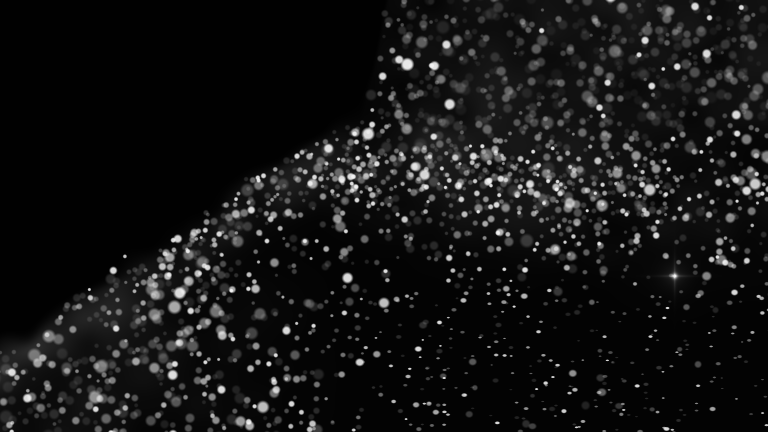
Give the GLSL for this background, as a Shadertoy shader.

```glsl
// A drift of pale dust sweeping over a black void, seen with shallow focus.
// Jittered grids of discs, from fine to coarse, are thinned by density fields
// that follow the slope; soft noise adds haze and a small glint ends the scene.

vec3 hash3(vec3 p) {
    p = fract(p * vec3(0.1031, 0.1030, 0.0973));
    p += dot(p, p.yxz + 33.33);
    return fract((p.xxy + p.yxx) * p.zyx);
}

float noise(vec2 p) {
    vec2 i = floor(p), f = fract(p);
    f = f * f * (3.0 - 2.0 * f);
    float low = mix(hash3(vec3(i, 91.0)).x, hash3(vec3(i + vec2(1, 0), 91.0)).x, f.x);
    float high = mix(hash3(vec3(i + vec2(0, 1), 91.0)).x, hash3(vec3(i + 1.0, 91.0)).x, f.x);
    return mix(low, high, f.y);
}

// Upper limit of the dust: a long slope, then a steep wall
float inside(vec2 p) {
    float top = 0.21 + 0.66 * p.x + 0.45 * smoothstep(0.83, 0.96, p.x);
    top += 0.05 * (noise(p * 14.0) - 0.5);
    return smoothstep(-0.01, 0.05, top - p.y);
}

// Dense crest that climbs from the left and levels out to the right
float crest(vec2 p) {
    float ridge = min(0.14 + 0.66 * p.x, 0.71 - 0.11 * p.x);
    float width = mix(0.075, 0.13, smoothstep(0.6, 1.1, p.x));
    float d = (p.y - ridge) / width;
    return exp(-d * d) * (1.0 - 0.6 * smoothstep(1.35, 1.75, p.x));
}

// Out of focus veil at the upper right
float veil(vec2 p) {
    return smoothstep(0.82, 0.98, p.x) * smoothstep(0.58, 0.76, p.y);
}

// Out of focus foreground at the lower left
float foreground(vec2 p) {
    return (1.0 - smoothstep(0.25, 0.85, p.x)) * (1.0 - smoothstep(0.25, 0.5, p.y));
}

// One grid of discs; coarse runs from 0 (fine, sharp) to 1 (large, blurred)
float dustLayer(vec2 p, float coarse, float seed) {
    float cell = mix(0.021, 0.062, coarse);
    vec2 base = floor(p / cell);
    float dark = 1.0;
    for (int y = -1; y <= 1; y++)
    for (int x = -1; x <= 1; x++) {
        vec2 id = base + vec2(x, y);
        vec3 place = hash3(vec3(id, seed));
        vec3 look = hash3(vec3(id + 57.0, seed + 19.0));
        vec2 center = (id + place.xy) * cell;

        float c = crest(center), v = veil(center), f = foreground(center);
        float blurred = max(v, f);
        float sharp = 0.17 + 0.55 * c;
        float density = mix(sharp * mix(1.0, 0.6, coarse), mix(0.1, 0.75, coarse), blurred);
        density *= inside(center) * (0.55 + 0.9 * noise(center * 9.0));
        if (place.z > density) continue;

        // Points on the lower right plain are flattened
        float plain = smoothstep(0.65, 1.1, center.x) * (1.0 - smoothstep(0.2, 0.42, center.y));
        vec2 offset = p - center;
        offset.y *= 1.0 + 0.8 * plain * (1.0 - coarse);
        float radius = cell * mix(0.13, 0.28, look.x) * (1.0 - 0.3 * plain);
        float disc = 1.0 - smoothstep(radius * 0.55, radius + 1.0 / iResolution.y, length(offset));

        float glow = mix(0.12, 0.85, look.y * look.y) * mix(1.0, 0.4, v) * mix(1.0, 0.75, f);
        glow = mix(glow, 0.85, step(0.95, look.z));
        dark *= 1.0 - disc * glow;
    }
    return 1.0 - dark;
}

void mainImage(out vec4 fragColor, in vec2 fragCoord) {
    vec2 p = fragCoord / iResolution.y;

    // Haze under the particles
    float cloud = 0.4 * noise(p * 6.0) + 0.6 * noise(p * 15.0 + 4.0);
    float haze = 0.1 * crest(p) + 0.07 * veil(p) + 0.05 * foreground(p);
    float light = 0.004 + inside(p) * (0.008 + haze * cloud * 1.3);

    // Particles, screened together from coarse to fine
    for (int i = 6; i >= 0; i--) {
        float dust = dustLayer(p, float(i) / 6.0, float(i) * 7.0 + 3.0);
        light = 1.0 - (1.0 - light) * (1.0 - dust);
    }

    // Glint on the right with faint crossed rays
    vec2 g = abs(p - vec2(1.562, 0.361));
    float rays = exp(-g.x * 45.0 - g.y * 400.0) + exp(-g.y * 45.0 - g.x * 400.0);
    light += 0.3 * rays + 0.6 * exp(-dot(g, g) * 25000.0) + 0.12 * exp(-length(g) * 45.0);

    fragColor = vec4(vec3(min(light, 0.95)), 1.0);
}
```
